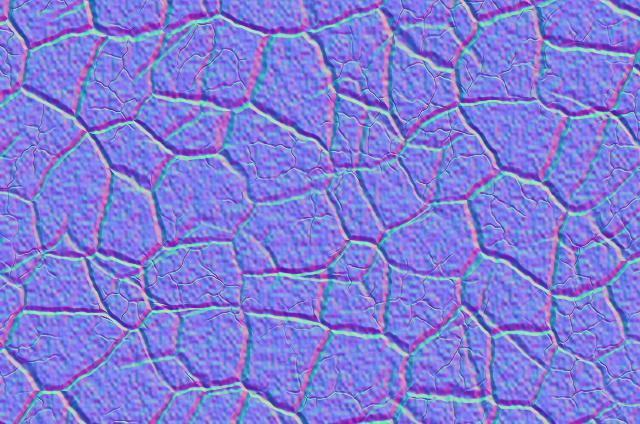
Write a WebGL 1 fragment shader that draws this texture map.

```glsl
precision highp float;

uniform vec2 u_resolution;

// Lengths are fractions of the canvas height
const float PLATE_SCALE = 5.6;      // main plates per height
const float PLATE_JITTER = 0.78;
const float PLATE_STAGGER = 0.3;    // vertical shift between columns
const float CRACK_WIDTH = 0.0125;
const float CRACK_DEPTH = 0.0115;
const float CRACK_LEAN = 0.3;       // widens the upper bank, narrows the lower
const float GHOST_SCALE = 4.3;      // worn, half-buried cracks
const float GHOST_WIDTH = 0.012;
const float GHOST_DEPTH = 0.0065;
const float HAIR_SCALE = 14.0;      // hairline cracks inside plates
const float HAIR_WIDTH = 0.0042;
const float HAIR_DEPTH = 0.0022;
const vec2 GRAIN_SCALE = vec2(125.0, 100.0);
const float GRAIN_HEIGHT = 0.0042;
const float BUMP_SCALE = 48.0;
const float BUMP_HEIGHT = 0.0045;
const float SLOPE_STEP = 0.002;
const float BLUE_FLAT = 0.95;
const float BLUE_STEEP = 0.64;
const float BLUE_FALLOFF = 3.0;

vec2 hash2(vec2 p) {
  vec3 q = fract(p.xyx * vec3(0.1031, 0.1030, 0.0973));
  q += dot(q, q.yzx + 33.33);
  return fract((q.xx + q.yz) * q.zy);
}

float noise(vec2 p) {
  vec2 i = floor(p);
  vec2 f = p - i;
  f = f * f * (3.0 - 2.0 * f);
  float low = mix(hash2(i).x, hash2(i + vec2(1.0, 0.0)).x, f.x);
  float high = mix(hash2(i + vec2(0.0, 1.0)).x, hash2(i + 1.0).x, f.x);
  return mix(low, high, f.y);
}

vec2 noise2(vec2 p) {
  return vec2(noise(p), noise(p + vec2(41.3, 17.9))) - 0.5;
}

// Jittered plate centre in staggered columns
vec2 plateCentre(vec2 cell) {
  float shift = (mod(cell.x, 2.0) - 0.5) * PLATE_STAGGER;
  return cell + 0.5 + (hash2(cell) - 0.5) * PLATE_JITTER + vec2(0.0, shift);
}

// Distance to the nearest plate border, skewed by the bank direction
float borderDistance(vec2 p, float scale) {
  p *= scale;
  vec2 base = floor(p);
  vec2 nearest = vec2(0.0);
  float best = 16.0;
  for (int y = -1; y <= 1; y++) {
    for (int x = -1; x <= 1; x++) {
      vec2 toCentre = plateCentre(base + vec2(float(x), float(y))) - p;
      float d = dot(toCentre, toCentre);
      if (d < best) {
        best = d;
        nearest = toCentre;
      }
    }
  }
  float border = 8.0;
  for (int y = -2; y <= 2; y++) {
    for (int x = -2; x <= 2; x++) {
      vec2 other = plateCentre(base + vec2(float(x), float(y))) - p;
      vec2 across = other - nearest;
      if (dot(across, across) > 0.0001) {
        vec2 dir = normalize(across);
        float d = dot(0.5 * (nearest + other), dir);
        border = min(border, d * (1.0 + CRACK_LEAN * dir.y));
      }
    }
  }
  return border / scale;
}

// 1 on the crack floor, 0 on the plate
float groove(float dist, float width) {
  return 1.0 - smoothstep(0.0, width, dist);
}

float surfaceHeight(vec2 p) {
  vec2 rough = 0.012 * noise2(p * 24.0) + 0.0045 * noise2(p * 75.0);
  vec2 warped = p + 0.07 * noise2(p * 5.0) + rough;

  // Main cracks vary in width and fade in places
  float wear = noise(p * 4.5 + 7.0);
  float mainCrack = groove(borderDistance(warped, PLATE_SCALE),
                           CRACK_WIDTH * mix(0.7, 1.2, wear));
  float height = -CRACK_DEPTH * mainCrack
               * mix(0.45, 1.0, smoothstep(0.15, 0.4, wear));

  // Shallow older cracks, only partly visible
  float ghostGate = smoothstep(0.4, 0.65, noise(p * 5.0 + 31.0));
  height -= GHOST_DEPTH * ghostGate
          * groove(borderDistance(warped + 9.37, GHOST_SCALE), GHOST_WIDTH);

  // Broken hairlines
  float hairGate = smoothstep(0.42, 0.6, noise(p * 11.0 + 53.0));
  height -= HAIR_DEPTH * hairGate * (1.0 - mainCrack)
          * groove(borderDistance(warped + rough + 4.71, HAIR_SCALE), HAIR_WIDTH);

  // Sandy grain
  height += GRAIN_HEIGHT * noise(p * GRAIN_SCALE);
  height += BUMP_HEIGHT * noise(p * BUMP_SCALE + 3.0);
  return height;
}

void main() {
  vec2 p = gl_FragCoord.xy / u_resolution.y + 3.0;

  // Surface slope, encoded as a tangent-space normal
  float here = surfaceHeight(p);
  vec2 slope = vec2(surfaceHeight(p + vec2(SLOPE_STEP, 0.0)),
                    surfaceHeight(p + vec2(0.0, SLOPE_STEP))) - here;
  slope /= SLOPE_STEP;
  vec2 tilt = -slope / sqrt(1.0 + dot(slope, slope));
  float blue = mix(BLUE_STEEP, BLUE_FLAT, exp(-BLUE_FALLOFF * dot(tilt, tilt)));
  gl_FragColor = vec4(0.5 + 0.5 * tilt, blue, 1.0);
}
```
